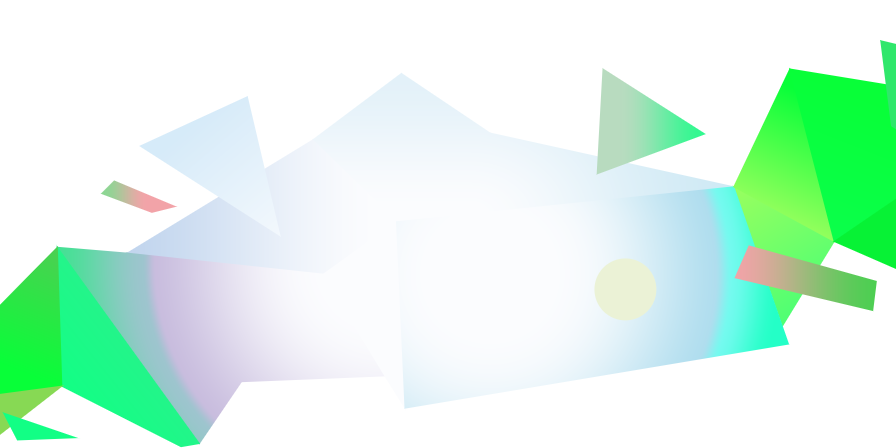
Write a Shadertoy shader that draws this background.

```glsl
const vec2 CANVAS = vec2(200.0, 100.0);

// Palette
const vec3 WHITE = vec3(1.0);
const vec3 MIST = vec3(0.985, 0.988, 0.996);
const vec3 ICE = vec3(0.89, 0.945, 0.975);
const vec3 SKY = vec3(0.84, 0.92, 0.975);
const vec3 HAZE = vec3(0.75, 0.83, 0.93);
const vec3 STEEL = vec3(0.67, 0.86, 0.93);
const vec3 AQUA = vec3(0.46, 0.98, 0.94);
const vec3 MINT = vec3(0.14, 1.0, 0.78);
const vec3 LILAC = vec3(0.77, 0.72, 0.86);
const vec3 SAGE = vec3(0.62, 0.77, 0.81);
const vec3 JADE = vec3(0.27, 0.88, 0.58);
const vec3 SPRING = vec3(0.07, 1.0, 0.52);
const vec3 GREEN = vec3(0.03, 1.0, 0.22);
const vec3 LEAF = vec3(0.3, 0.81, 0.32);
const vec3 LIME = vec3(0.6, 1.0, 0.37);
const vec3 OLIVE = vec3(0.53, 0.85, 0.33);
const vec3 ROSE = vec3(0.95, 0.64, 0.66);
const vec3 MOSS = vec3(0.72, 0.86, 0.75);
const vec3 CREAM = vec3(0.92, 0.95, 0.84);

// Corners shared by neighbouring facets
const vec2 LEFT_APEX = vec2(12.8, 44.8);
const vec2 LEFT_FOOT = vec2(13.8, 13.8);
const vec2 LEFT_EDGE = vec2(-2.0, 11.7);
const vec2 LEFT_TOE = vec2(44.5, 1.0);
const vec2 LEFT_HEEL = vec2(53.9, 14.8);
const vec2 SHOULDER = vec2(28.4, 43.5);
const vec2 RIDGE = vec2(69.8, 68.75);
const vec2 SADDLE = vec2(109.4, 70.3);
const vec2 CORE = vec2(88.5, 50.5);
const vec2 HINGE = vec2(72.2, 38.8);
const vec2 NOTCH = vec2(85.9, 16.1);
const vec2 KEEL = vec2(90.4, 8.9);
const vec2 RIGHT_JOINT = vec2(163.8, 58.3);
const vec2 RIGHT_PEAK = vec2(176.3, 84.6);
const vec2 RIGHT_FOLD = vec2(186.2, 46.1);
const vec2 RIGHT_EDGE = vec2(202.0, 56.9);

// Centres of the curved glows, and the radius of their rims
const vec2 LEFT_GLOW = vec2(86.0, 41.4);
const vec2 RIGHT_GLOW = vec2(109.4, 38.8);
const float RIM = 52.7;
const vec3 DISC = vec3(139.6, 35.4, 6.8);

float edge(vec2 p, vec2 a, vec2 b) {
    vec2 e = normalize(b - a);
    return dot(p - a, vec2(-e.y, e.x));
}

float ramp(vec2 p, vec2 a, vec2 b) {
    return clamp(dot(p - a, b - a) / dot(b - a, b - a), 0.0, 1.0);
}

void fill(inout vec3 col, float dist, vec3 paint) {
    float pixel = CANVAS.y / iResolution.y;
    col = mix(col, paint, clamp(1.0 - dist / pixel, 0.0, 1.0));
}

// Convex facets, corners in clockwise order
void quad(inout vec3 col, vec2 p, vec2 a, vec2 b, vec2 c, vec2 d, vec3 paint) {
    float ab = max(edge(p, a, b), edge(p, b, c));
    fill(col, max(ab, max(edge(p, c, d), edge(p, d, a))), paint);
}

void tri(inout vec3 col, vec2 p, vec2 a, vec2 b, vec2 c, vec3 paint) {
    quad(col, p, a, b, c, mix(c, a, 0.5), paint);
}

vec3 leftShade(vec2 p) {
    float r = length(p - LEFT_GLOW);
    vec3 inner = mix(MIST, LILAC, pow(smoothstep(12.0, 58.0, r), 1.3));
    vec3 outer = mix(SAGE, JADE, smoothstep(RIM, 74.0, r));
    return mix(inner, outer, smoothstep(RIM - 1.5, RIM + 1.5, r));
}

vec3 rightShade(vec2 p) {
    float r = length(p - RIGHT_GLOW);
    vec3 inner = mix(MIST, STEEL, pow(smoothstep(10.0, 56.0, r), 1.5));
    vec3 outer = mix(AQUA, MINT, smoothstep(RIM, 65.0, r));
    return mix(inner, outer, smoothstep(RIM - 2.5, RIM + 1.5, r));
}

void mainImage(out vec4 fragColor, in vec2 fragCoord) {
    vec2 p = fragCoord / iResolution.xy * CANVAS;
    vec3 col = WHITE;

    // Pale upper facets
    vec3 crest = mix(MIST, ICE, smoothstep(52.0, 84.0, p.y));
    vec3 wing = mix(crest, mix(ICE, STEEL, 0.35), smoothstep(105.0, 165.0, p.x));
    quad(col, p, RIDGE, vec2(89.6, 83.6), SADDLE, CORE, crest);
    tri(col, p, SADDLE, RIGHT_JOINT, CORE, wing);
    quad(col, p, SHOULDER, RIDGE, CORE, HINGE, mix(HAZE, MIST, smoothstep(22.0, 86.0, p.x)));

    // Glowing body
    quad(col, p, SHOULDER, HINGE, NOTCH, LEFT_HEEL, leftShade(p));
    quad(col, p, LEFT_APEX, SHOULDER, LEFT_HEEL, LEFT_TOE, leftShade(p));
    quad(col, p, HINGE, CORE, KEEL, NOTCH, MIST);
    tri(col, p, RIGHT_JOINT, RIGHT_FOLD, vec2(174.7, 27.3), mix(LIME, SPRING, ramp(p, RIGHT_JOINT, vec2(184.0, 27.0)) * 0.65));
    quad(col, p, CORE, RIGHT_JOINT, vec2(176.0, 23.2), KEEL, rightShade(p));
    fill(col, length(p - DISC.xy) - DISC.z, CREAM);

    // Green crystal on the left
    quad(col, p, LEFT_APEX, LEFT_TOE, vec2(40.4, 0.3), LEFT_FOOT, mix(SPRING, JADE, ramp(p, LEFT_FOOT, vec2(34.0, 30.0)) * 0.5));
    quad(col, p, vec2(-2.0, 29.8), LEFT_APEX, LEFT_FOOT, LEFT_EDGE, mix(GREEN, LEAF, ramp(p, vec2(2.0, 18.0), LEFT_APEX)));
    tri(col, p, LEFT_EDGE, LEFT_FOOT, vec2(-2.0, 1.5), OLIVE);
    tri(col, p, vec2(0.8, 7.8), vec2(16.9, 2.3), vec2(3.9, 1.8), SPRING);

    // Green crystal on the right
    tri(col, p, RIGHT_PEAK, RIGHT_FOLD, RIGHT_JOINT, mix(LIME, GREEN, ramp(p, vec2(168.0, 53.0), vec2(180.0, 79.0))));
    quad(col, p, RIGHT_PEAK, vec2(202.0, 80.4), RIGHT_EDGE, RIGHT_FOLD, mix(GREEN, SPRING, 0.25 * ramp(p, vec2(198.0, 76.0), RIGHT_FOLD)));
    tri(col, p, RIGHT_FOLD, RIGHT_EDGE, vec2(202.0, 39.2), GREEN * 0.95);
    quad(col, p, vec2(196.6, 90.9), vec2(202.0, 89.6), vec2(202.0, 70.0), vec2(199.0, 71.9), mix(SPRING, LEAF, 0.5));

    // Floating shards
    quad(col, p, vec2(167.2, 45.1), vec2(195.6, 37.2), vec2(194.8, 30.7), vec2(164.1, 38.0), mix(ROSE, LEAF, smoothstep(162.0, 197.0, p.x)));
    quad(col, p, vec2(25.5, 59.6), vec2(39.1, 53.9), vec2(33.9, 52.6), vec2(22.7, 56.8), mix(mix(MOSS, LEAF, 0.4), ROSE, smoothstep(23.0, 33.0, p.x)));
    tri(col, p, vec2(31.3, 67.4), vec2(55.2, 78.4), vec2(62.5, 47.4), mix(SKY, MIST, 0.8 * ramp(p, vec2(42.0, 71.0), vec2(63.0, 46.0))));
    tri(col, p, vec2(134.6, 84.6), vec2(157.3, 70.1), vec2(133.3, 61.2), mix(MOSS, SPRING, 0.8 * smoothstep(138.0, 157.0, p.x)));

    fragColor = vec4(col, 1.0);
}
```
